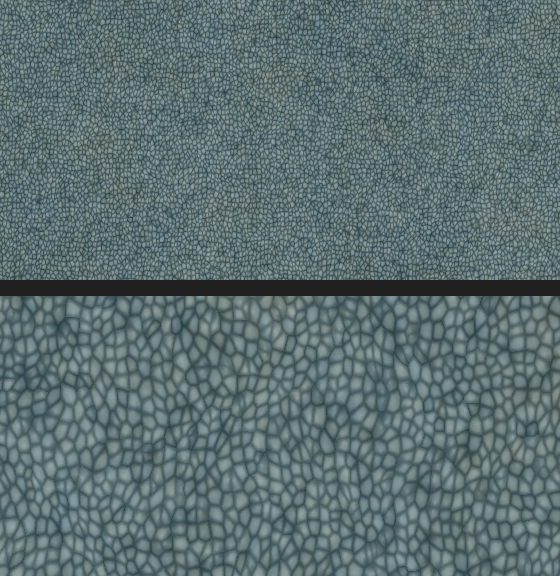
Top: the whole. Bottom: its middle third, enlarged.
This texture is drawn by a Shadertoy shader. Its source:

```glsl
const vec3 YARN_COLOR = vec3(0.384, 0.459, 0.467);
const vec3 BLUE_SHIFT = vec3(-0.014, -0.002, 0.014);
const vec2 LOOPS_PER_HEIGHT = vec2(72.0, 58.0);

vec3 hash3(vec2 cell) {
    vec3 q = fract(cell.xyx * vec3(0.1031, 0.1030, 0.0973));
    q += dot(q, q.yxz + 33.33);
    return fract((q.xxy + q.yzz) * q.zyx);
}

mat2 rotation(float angle) {
    float c = cos(angle), s = sin(angle);
    return mat2(c, s, -s, c);
}

// Layered, warped sines: soft irregular patches, about -1 to 1
float softPatches(vec2 p, float seed) {
    float sum = 0.0, weight = 0.5;
    for (int i = 0; i < 4; i++) {
        p = rotation(1.1) * p * 1.7 + seed;
        p += 0.6 * sin(p.yx * 0.8 + seed);
        sum += weight * sin(p.x) * cos(p.y * 1.2);
        weight *= 0.75;
    }
    return sum;
}

// Cellular loops: x = distance to centre, y = gap to the next loop,
// z = tone of the loop, w = its hue
vec4 yarnLoops(vec2 p, float jitter) {
    vec2 home = floor(p);
    float nearest = 9.0, second = 9.0;
    vec2 dye = vec2(0.5);
    for (int y = -1; y <= 1; y++) {
        for (int x = -1; x <= 1; x++) {
            vec2 cell = home + vec2(x, y);
            vec3 rnd = hash3(cell + 57.0);
            vec2 offset = p - cell - 0.5 - jitter * (rnd.xy - 0.5);
            float tilt = 1.3 * (rnd.z - 0.4);
            float d = length(rotation(tilt) * offset * vec2(1.15, 0.88));
            if (d < nearest) {
                second = nearest;
                nearest = d;
                dye = hash3(cell + 211.0).xy;
            } else {
                second = min(second, d);
            }
        }
    }
    return vec4(nearest, second - nearest, dye);
}

// Rounded loop tops with soft dark gaps between them
float loopRelief(float centreDistance, float gap) {
    float crown = 0.41 - centreDistance;
    float body = smoothstep(0.0, 0.55, gap) - 0.58;
    return 0.15 * body + 0.14 * crown;
}

void mainImage(out vec4 fragColor, in vec2 fragCoord) {
    vec2 uv = fragCoord / iResolution.y;

    // Rows wander a little so the weave stays irregular
    vec2 wander = 0.004 * sin(uv.yx * vec2(31.0, 23.0) + 2.0 * sin(uv * 17.0));
    vec4 yarn = yarnLoops((uv + wander) * LOOPS_PER_HEIGHT, 0.8);

    // Worn areas, short horizontal streaks and fine fibre
    float wear = softPatches(uv * 2.2, 1.7);
    float streak = softPatches(uv * vec2(4.0, 16.0), 4.3);
    float fibre = softPatches(uv * 85.0, 2.9);

    float light = loopRelief(yarn.x, yarn.y);
    light += 0.10 * (yarn.z - 0.5);
    light += 0.020 * wear + 0.014 * streak + 0.022 * fibre;

    // Dye drifts between green and blue, bluer in the hollows
    float blueness = softPatches(uv * 5.0, 6.1) + 1.4 * (yarn.w - 0.5) - 3.0 * light;
    vec3 color = YARN_COLOR + light + BLUE_SHIFT * blueness;

    fragColor = vec4(clamp(color, 0.0, 1.0), 1.0);
}
```
